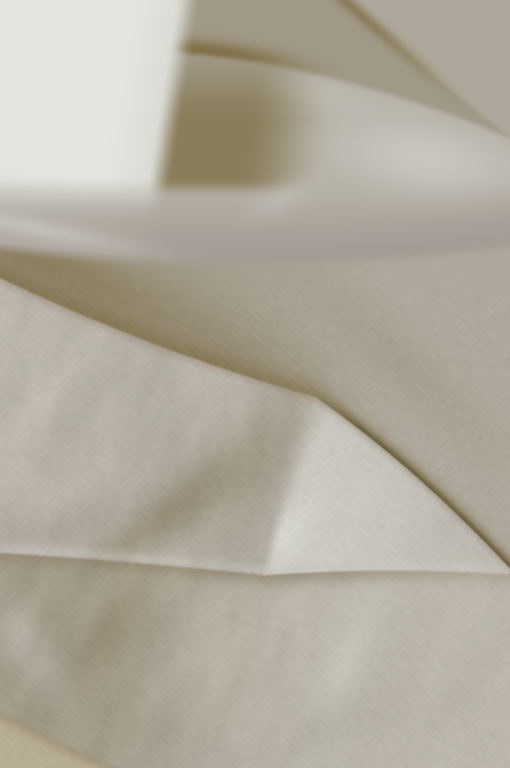
This texture is drawn by a Shadertoy shader. Its source:

```glsl
// Soft folds of cream cotton cloth with olive shadows and a blurred upper drape.

const vec2 ASPECT = vec2(0.664, 1.0);
const vec3 WHITE = vec3(0.89, 0.90, 0.875);
const vec3 PALE  = vec3(0.79, 0.78, 0.745);
const vec3 MID   = vec3(0.70, 0.68, 0.64);
const vec3 MAUVE = vec3(0.64, 0.605, 0.575);
const vec3 TAUPE = vec3(0.63, 0.60, 0.53);
const vec3 SHADE = vec3(0.57, 0.525, 0.43);
const vec3 OLIVE = vec3(0.49, 0.43, 0.26);

vec2 gradientAt(vec2 cell) {
    float h = fract(sin(dot(cell, vec2(127.1, 311.7))) * 43758.5);
    return vec2(cos(6.2832 * h), sin(6.2832 * h));
}

float gradientNoise(vec2 p) {
    vec2 i = floor(p), f = p - i;
    vec2 w = f * f * f * (f * (f * 6.0 - 15.0) + 10.0);
    vec2 e = vec2(1.0, 0.0);
    float a = dot(gradientAt(i), f);
    float b = dot(gradientAt(i + e), f - e);
    float c = dot(gradientAt(i + e.yx), f - e.yx);
    float d = dot(gradientAt(i + 1.0), f - 1.0);
    return mix(mix(a, b, w.x), mix(c, d, w.x), w.y);
}

vec2 turn(vec2 p, float angle) {
    float c = cos(angle), s = sin(angle);
    return vec2(c * p.x + s * p.y, c * p.y - s * p.x);
}

// Height of a bowed line through a and b at x.
float bow(float x, vec2 a, vec2 b, float sag) {
    float t = (x - a.x) / (b.x - a.x);
    return mix(a.y, b.y, t) + 4.0 * sag * t * (1.0 - t);
}

float past(float x, float edge, float soft) {
    return smoothstep(-soft, soft, x - edge);
}

// Fades away on both sides of an edge.
float rim(float d, float width) {
    return exp(-d * d / (width * width));
}

// Blends an oriented soft spot of one tone into the cloth.
vec3 dab(vec3 col, vec2 q, vec2 centre, vec2 size, float angle, vec3 tone, float amount) {
    vec2 d = turn((q - centre) * ASPECT, angle) / size;
    return mix(col, tone, amount * exp(-dot(d, d)));
}

vec3 upperDrape(vec2 q, float hem) {
    float lip = bow(q.x, vec2(0.36, 0.07), vec2(1.0, 0.18), -0.018);
    float seam = bow(q.x, vec2(0.676, 0.0), vec2(1.0, 0.178), 0.003);
    // Layers behind the lip
    vec3 back = mix(TAUPE, MID, 0.75 * (1.0 - past(q.y, seam, 0.006)));
    back = mix(back, OLIVE, 0.7 * rim(q.y - seam, 0.012) * (1.0 - past(q.x, 0.82, 0.14)));
    back = mix(back, OLIVE, 0.9 * rim(q.y - lip + 0.007, 0.014) * (1.0 - past(q.x, 0.56, 0.13)));
    // Front drape and its pocket
    vec3 front = dab(MID, q, vec2(0.83, 0.205), vec2(0.13, 0.05), 0.15, PALE, 0.95);
    front = dab(front, q, vec2(0.58, 0.115), vec2(0.12, 0.025), 0.2, PALE, 0.45);
    float pocketEnd = 0.57 - 0.25 * max(q.y - 0.16, 0.0);
    float pocket = (1.0 - past(q.x, pocketEnd, 0.09)) * (1.0 - past(q.y, 0.245, 0.014));
    front = mix(front, mix(TAUPE, vec3(0.54, 0.49, 0.355), past(q.y, 0.11, 0.05)), pocket);
    front = dab(front, q, vec2(0.55, 0.262), vec2(0.05, 0.018), -0.5, PALE, 0.45);
    vec3 col = mix(back, front, past(q.y, lip, 0.006));
    // Bright panel at the left
    float side = mix(0.37, 0.31, q.y / 0.245);
    float panel = 1.0 - past(q.x, side, 0.026);
    vec3 white = mix(WHITE, PALE, 0.5 * past(q.x, side - 0.04, 0.10));
    white = mix(white, MID, past(q.y, 0.252 + 0.03 * q.x, 0.035) * 0.7);
    col = mix(col, white, panel * (1.0 - 0.8 * past(q.y, 0.265, 0.035)));
    // Rounded underside
    float under = past(q.y, hem - 0.052, 0.045);
    col = mix(col, MAUVE, under * mix(0.25, 0.9, smoothstep(0.0, 0.42, q.x)));
    return dab(col, q, vec2(0.06, 0.296), vec2(0.13, 0.013), 0.2, PALE, 0.7);
}

vec3 rightCloth(vec2 q, float ridge) {
    vec3 col = mix(TAUPE, MID, 0.75 * smoothstep(0.25, 0.8, q.x));
    col = dab(col, q, vec2(0.78, 0.47), vec2(0.16, 0.035), 0.75, TAUPE, 0.6);
    col = dab(col, q, vec2(0.05, 0.345), vec2(0.20, 0.045), 0.4, OLIVE, 0.8);
    float gap = max(ridge - q.y, 0.0);
    col = mix(col, SHADE, 0.85 * rim(gap, 0.065) * (1.0 - past(q.x, 0.60, 0.18)));
    col = mix(col, OLIVE, 0.55 * rim(gap, 0.018));
    return mix(col, OLIVE * 0.8, 0.85 * rim(gap, 0.009) * past(q.x, 0.66, 0.06));
}

vec3 middleFold(vec2 q, float ridge, float hem) {
    vec3 col = mix(vec3(0.73, 0.71, 0.67), MID, smoothstep(0.0, 0.4, q.x));
    col = dab(col, q, vec2(0.33, 0.67), vec2(0.15, 0.035), -0.65, SHADE, 0.75);
    col = dab(col, q, vec2(0.49, 0.61), vec2(0.12, 0.045), -1.0, TAUPE, 0.8);
    col = dab(col, q, vec2(0.07, 0.69), vec2(0.13, 0.035), -0.3, MAUVE, 0.5);
    col = dab(col, q, vec2(0.40, 0.725), vec2(0.08, 0.02), 0.1, MID, 0.7);
    // Lit facet right of the crease
    float crease = bow(q.y, vec2(0.517, 0.63), vec2(0.749, 0.52), -0.008);
    vec3 facet = mix(PALE, MID, smoothstep(0.62, 1.0, q.x) * 0.65);
    facet = dab(facet, q, vec2(0.56, 0.71), vec2(0.04, 0.05), 0.0, WHITE, 0.4);
    col = mix(col, facet, past(q.x, crease, mix(0.045, 0.012, smoothstep(0.52, 0.74, q.y))));
    col = mix(col, SHADE, 0.4 * rim(q.y - ridge, 0.008));
    return mix(col, PALE, 0.45 * rim(q.y - hem + 0.006, 0.008));
}

vec3 lowerFold(vec2 q, float hem) {
    vec3 col = mix(TAUPE, vec3(0.735, 0.715, 0.67), smoothstep(0.1, 0.65, q.x));
    col = dab(col, q, vec2(0.22, 0.82), vec2(0.10, 0.03), -1.1, SHADE, 0.55);
    col = dab(col, q, vec2(0.05, 0.84), vec2(0.08, 0.03), 1.0, MID, 0.8);
    col = dab(col, q, vec2(0.68, 0.86), vec2(0.13, 0.025), -1.2, PALE, 0.6);
    col = dab(col, q, vec2(0.55, 0.97), vec2(0.25, 0.035), -0.3, MID, 0.7);
    return mix(col, SHADE, 0.65 * rim(q.y - hem, 0.014) * (1.0 - 0.5 * past(q.x, 0.8, 0.2)));
}

void mainImage(out vec4 fragColor, in vec2 fragCoord) {
    vec2 q = fragCoord / iResolution.xy;
    q.y = 1.0 - q.y;
    vec2 p = q * ASPECT;
    float fine = max(0.0025, 1.0 / iResolution.y);
    // Fold edges, measured downward
    float drapeHem = bow(q.x, vec2(0.0, 0.322), vec2(1.0, 0.322), 0.022);
    float ridge = q.x < 0.618 ? bow(q.x, vec2(0.0, 0.362), vec2(0.618, 0.517), 0.010)
                              : bow(q.x, vec2(0.618, 0.517), vec2(1.0, 0.74), -0.012);
    float foldHem = q.x < 0.52 ? bow(q.x, vec2(0.0, 0.72), vec2(0.52, 0.749), -0.002)
                               : bow(q.x, vec2(0.52, 0.749), vec2(0.97, 0.747), -0.005);
    float corner = bow(q.x, vec2(0.0, 0.927), vec2(0.235, 1.0), 0.003);
    // Stack the layers
    vec3 col = rightCloth(q, ridge);
    vec3 lower = mix(middleFold(q, ridge, foldHem), lowerFold(q, foldHem), past(q.y, foldHem, fine));
    float wrinkle = gradientNoise(turn(p, -0.9) * vec2(7.0, 20.0))
                  + 0.5 * gradientNoise(turn(p, -1.2) * vec2(18.0, 42.0));
    lower += 0.045 * wrinkle * (1.0 - 0.6 * past(q.x, 0.6, 0.1));
    col = mix(col, lower, past(q.y, ridge, fine));
    vec3 floorCloth = mix(vec3(0.72, 0.68, 0.58), SHADE, 0.6 * rim(q.y - corner, 0.012));
    col = mix(col, floorCloth, past(q.y, corner, 0.004));
    // Woven grain fades out of focus
    vec2 thread = turn(p, 0.75);
    float grain = gradientNoise(thread * vec2(45.0, 210.0)) + gradientNoise(thread * vec2(210.0, 70.0));
    col += 0.018 * grain * past(q.y, 0.36, 0.05);
    col = mix(upperDrape(q, drapeHem), col, past(q.y, drapeHem, 0.010));
    fragColor = vec4(clamp(col, 0.0, 1.0), 1.0);
}
```
